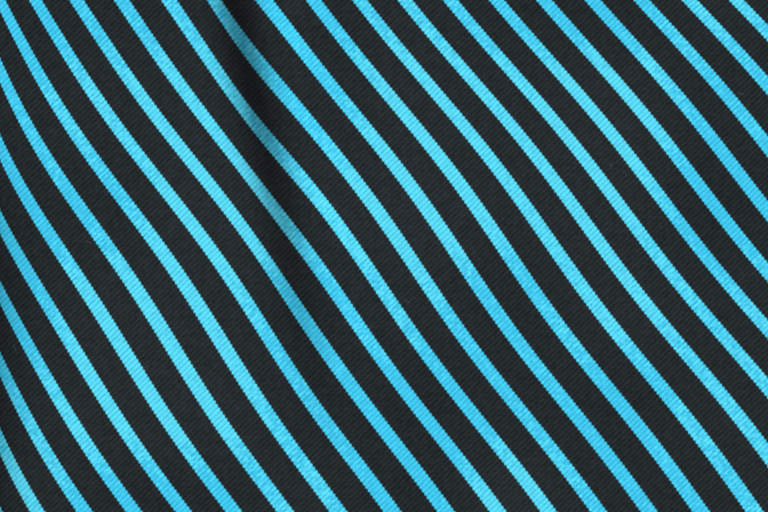
Write a Shadertoy shader that draws this texture.

```glsl
// Folded knit cloth with slanted bright blue stripes on near-black.
// A warped stripe index gives about 17 stripes along the top and 15 along the
// bottom; a soft fold, fine ribs, mottling and sparse lint add the wear.

float hash(vec2 p) {
    return fract(sin(dot(p, vec2(127.1, 311.7))) * 43758.5453);
}

float noise(vec2 p) {
    vec2 i = floor(p), f = fract(p);
    f = f * f * (3.0 - 2.0 * f);
    return mix(mix(hash(i), hash(i + vec2(1, 0)), f.x),
               mix(hash(i + vec2(0, 1)), hash(i + vec2(1, 1)), f.x), f.y);
}

// Signed sideways distance from the fold, which leans right as it descends.
float foldOffset(vec2 p) {
    return p.x - 0.455 - 0.22 * p.y;
}

// Stripe number as a continuous value; whole numbers are stripe centres.
float stripeIndex(vec2 p) {
    float fold = foldOffset(p);
    float x = p.x - 0.035 * exp(-p.x / 0.08);
    x += 0.009 * sin(p.y * 7.0 + p.x * 3.0) * p.y * (1.0 - p.y) * 4.0;
    x += 0.010 * exp(-fold * fold / 0.004) * (1.0 - p.y);
    x += 0.005 * sin(p.x * 8.0 - p.y * 9.0);
    float center = 0.332 + 0.738 * p.y;
    float spacing = 0.0918 + 0.0156 * p.y - 0.0059 * p.y * p.y;
    return (x - center) / spacing;
}

// Thin short fibres, at most one in each cell, only in a few cells.
float lint(vec2 p) {
    float cover = 0.0;
    vec2 cell = floor(p * 9.0);
    for (int j = -1; j <= 1; j++)
    for (int i = -1; i <= 1; i++) {
        vec2 id = cell + vec2(i, j);
        vec2 q = p - (id + vec2(hash(id + 3.1), hash(id + 7.7))) / 9.0;
        float angle = 6.283 * hash(id + 1.9);
        vec2 along = vec2(cos(angle), sin(angle));
        q -= along * clamp(dot(q, along), -0.005, 0.005);
        float fibre = 1.0 - smoothstep(0.0004, 0.0025, length(q));
        cover = max(cover, fibre * step(0.86, hash(id + 5.3)));
    }
    return cover;
}

void mainImage(out vec4 fragColor, in vec2 fragCoord) {
    // Height is one unit, y runs downward.
    vec2 p = vec2(fragCoord.x, iResolution.y - fragCoord.y) / iResolution.y;
    float pixel = 1.0 / iResolution.y;

    // Ribs run across the stripes and fade once too fine to resolve.
    float along = dot(p, vec2(0.6, 0.8));
    float across = dot(p, vec2(0.8, -0.6));
    float ribFade = 1.0 - smoothstep(0.25, 0.6, pixel / 0.0082);
    float rib = sin(6.283 * (along + 0.12 * across) / 0.0082) * ribFade;
    float grain = noise(vec2(along * 260.0, across * 150.0)) - 0.5;
    float mottle = noise(p * 5.0) - 0.5;

    // Stripe coverage, with edges made slightly ragged by the knit.
    float index = stripeIndex(p);
    float edge = abs(index - floor(index + 0.5)) - 0.170 - 0.008 * rib;
    float soft = 0.7 * fwidth(index) + 0.012;
    float stripe = 1.0 - smoothstep(-soft, soft, edge);

    // Blue yarn: lighter over most of the cloth, deeper in patches.
    vec3 blue = mix(vec3(0.25, 0.78, 0.93), vec3(0.35, 0.85, 0.96),
                    smoothstep(-0.3, 0.2, mottle + 0.5 * grain));
    blue *= 1.0 + 0.06 * rib + 0.07 * grain;
    vec3 black = vec3(0.15, 0.17, 0.18) * (1.0 + 0.10 * rib + 0.22 * grain + 0.12 * mottle);
    black += 0.06 * lint(p);
    vec3 color = mix(black, blue, stripe);

    // Shadow in the fold, strongest at the top, with a faint lit ridge beside it.
    float fold = foldOffset(p);
    float shadow = exp(-fold * fold / 0.0016) * (1.0 - smoothstep(0.1, 0.95, p.y));
    float ridge = exp(-pow((fold - 0.10) / 0.05, 2.0)) * (1.0 - p.y);
    color *= 1.0 - 0.42 * shadow + 0.05 * ridge;

    // The cloth turns away at the left edge.
    color *= 1.0 - 0.22 * exp(-p.x / 0.035) * smoothstep(0.2, 0.6, p.y);

    fragColor = vec4(clamp(color, 0.0, 1.0), 1.0);
}
```
